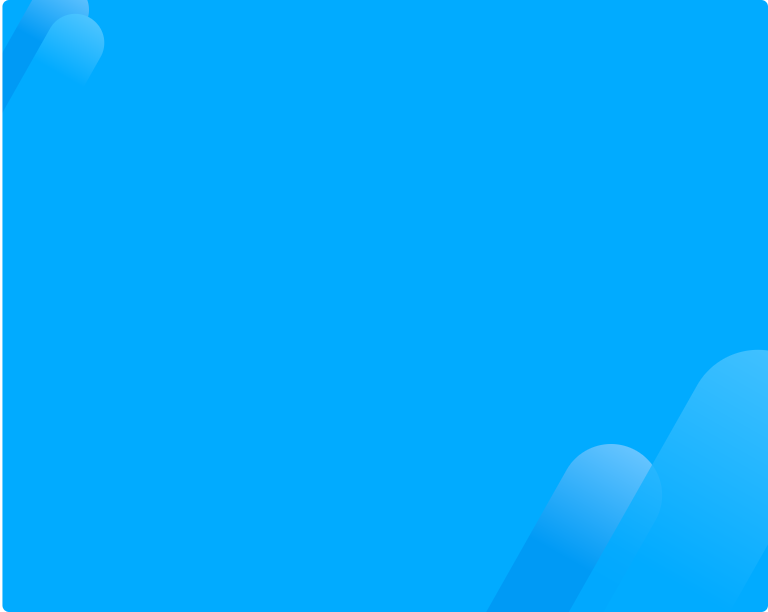
A WebGL 2 fragment shader for this background:

```glsl
#version 300 es
precision highp float;
// A flat blue card with rounded corners on white, with two pairs of slanted
// pills running off its corners. Each pill is a ray-shaped distance function
// with a gradient along its axis. Units: canvas height is 1.

uniform vec2 u_resolution;
out vec4 fragColor;

#define BASE vec3(0.005, 0.67, 1.0)
#define DARK vec3(0.0, 0.605, 0.962)
#define PALE vec3(0.30, 0.77, 1.0)
#define HAZE vec3(0.40, 0.77, 1.0)
#define AXIS vec2(0.4924, 0.8704)
#define CARD_LEFT 0.004
#define CARD_RADIUS 0.011

// Soft inside mask of a signed distance, one pixel wide.
float coverage(float dist) {
    return clamp(0.5 - dist * u_resolution.y, 0.0, 1.0);
}

// Distance to a pill with its cap at the centre and an endless tail.
float pillDistance(vec2 offset, float radius) {
    return length(offset - AXIS * min(dot(offset, AXIS), 0.0)) - radius;
}

float roundedBox(vec2 p, vec2 halfSize, float radius) {
    vec2 q = abs(p) - halfSize + radius;
    return length(max(q, 0.0)) + min(max(q.x, q.y), 0.0) - radius;
}

// Paints a pill shading from cap colour to tail colour; fade is in radii.
vec3 paintPill(vec3 under, vec2 p, vec2 centre, float radius,
               vec3 cap, vec3 tail, float fade, float opacity) {
    vec2 offset = p - centre;
    float along = dot(offset, AXIS) / radius;
    vec3 fill = mix(tail, cap, clamp((along + fade) / (1.0 + fade), 0.0, 1.0));
    return mix(under, fill, opacity * coverage(pillDistance(offset, radius)));
}

void main() {
    vec2 p = gl_FragCoord.xy / u_resolution.y;
    float width = u_resolution.x / u_resolution.y;
    vec3 color = BASE;

    // Upper left pair: dark pill behind, pale pill in front.
    color = paintPill(color, p, vec2(0.098, 0.984), 0.0474, HAZE, DARK, 1.3, 1.0);
    color = paintPill(color, p, vec2(0.123, 0.930), 0.0474, PALE, BASE, 1.2, 1.0);

    // Lower right pair: the large pill is a translucent veil over the small one.
    color = paintPill(color, p, vec2(width - 0.2565, 0.191), 0.0835, HAZE, DARK, 1.5, 1.0);
    color = paintPill(color, p, vec2(width - 0.0163, 0.314), 0.1144, PALE, BASE, 2.6, 0.85);

    // Card outline on white.
    vec2 halfSize = 0.5 * vec2(width - CARD_LEFT, 1.0);
    vec2 centre = vec2(CARD_LEFT, 0.0) + halfSize;
    float card = coverage(roundedBox(p - centre, halfSize, CARD_RADIUS));
    fragColor = vec4(mix(vec3(1.0), color, card), 1.0);
}
```
